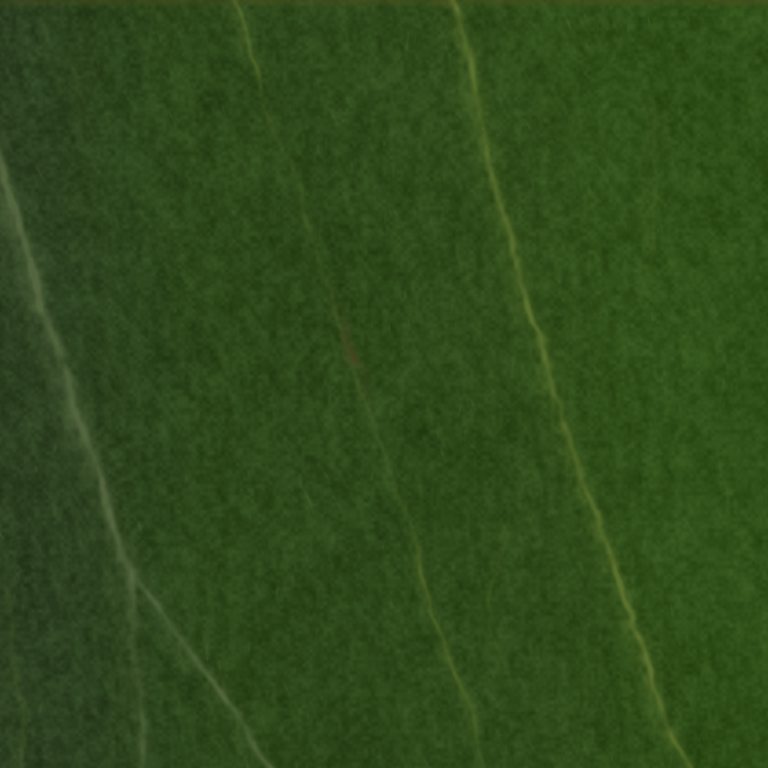
A WebGL 2 fragment shader for this texture:

```glsl
#version 300 es
precision highp float;

uniform vec2 u_resolution;
out vec4 fragColor;

const vec3 LEAF_LEFT = vec3(0.168, 0.250, 0.125);
const vec3 LEAF_MID = vec3(0.174, 0.278, 0.100);
const vec3 LEAF_RIGHT = vec3(0.186, 0.315, 0.094);
const vec3 VEIN_PALE = vec3(0.36, 0.43, 0.27);
const vec3 VEIN_YELLOW = vec3(0.40, 0.48, 0.20);
const vec3 FLECK_COLOR = vec3(0.36, 0.46, 0.25);
const vec3 SCAR_COLOR = vec3(0.29, 0.27, 0.14);
const vec3 RIM_COLOR = vec3(0.30, 0.32, 0.12);
const float GRAIN_FREQ = 210.0;
const float GRAIN_AMOUNT = 0.045;
const float STREAK_AMOUNT = 0.075;
const float MOTTLE_AMOUNT = 0.035;
const float FIBRE_SLANT = 0.25;

float hash(vec2 p) {
    return fract(sin(dot(p, vec2(127.1, 311.7))) * 43758.5453);
}

float noise(vec2 p) {
    vec2 i = floor(p), f = fract(p);
    f = f * f * (3.0 - 2.0 * f);
    return mix(mix(hash(i), hash(i + vec2(1, 0)), f.x),
               mix(hash(i + vec2(0, 1)), hash(i + vec2(1, 1)), f.x), f.y);
}

float fbm(vec2 p) {
    float sum = 0.0, weight = 0.5;
    for (int i = 0; i < 4; i++) {
        sum += weight * noise(p);
        p = p * 2.03 + 17.3;
        weight *= 0.5;
    }
    return sum / 0.9375;
}

float bell(float d, float width) {
    return exp(-d * d / (width * width));
}

// Soft window along the length of a vein
float span(float t, float a, float b) {
    return smoothstep(a - 0.03, a + 0.03, t) * (1.0 - smoothstep(b - 0.03, b + 0.03, t));
}

// Narrow broken core with a wider, fainter border
float vein(vec2 p, float centre, float width, float seed) {
    float wobble = 0.012 * (noise(vec2(p.y * 13.0, seed)) - 0.5)
                 + 0.005 * (noise(vec2(p.y * 55.0, seed + 9.0)) - 0.5);
    float d = p.x - centre - wobble;
    float wear = 0.35 + 0.8 * noise(vec2(p.y * 32.0, seed + 4.0));
    float ragged = noise(p * vec2(150.0, 70.0) + seed);
    return 0.6 * wear * bell(d, width) + 0.38 * ragged * bell(d + width, width * 3.2);
}

// Short scratches scattered one per cell
float flecks(vec2 p, float cells, float seed) {
    vec2 base = floor(p * cells);
    float sum = 0.0;
    for (int j = -1; j <= 1; j++) {
        for (int i = -1; i <= 1; i++) {
            vec2 id = base + vec2(i, j) + seed;
            vec2 offset = vec2(hash(id), hash(id + 31.7));
            vec2 d = p - (base + vec2(i, j) + offset) / cells;
            float slant = mix(-0.25, 0.65, hash(id + 57.1));
            float halfLength = mix(0.10, 0.32, hash(id + 83.9)) / cells;
            float strength = pow(hash(id + 11.3), 5.0);
            sum += strength * bell(d.x - slant * d.y, 0.055 / cells) * bell(d.y, halfLength);
        }
    }
    return sum;
}

void main() {
    // p.y runs downwards from the top edge
    vec2 uv = gl_FragCoord.xy / u_resolution;
    vec2 p = vec2(uv.x, 1.0 - uv.y);
    vec2 fibre = vec2(p.x - FIBRE_SLANT * p.y, p.y);

    // Blade: broad gradient, mottling, fibres and grain
    float across = p.x - 0.10 * (p.y - 0.5) + 0.12 * (fbm(p * 4.0) - 0.5);
    vec3 color = mix(LEAF_LEFT, LEAF_MID, smoothstep(0.0, 0.30, across));
    color = mix(color, LEAF_RIGHT, smoothstep(0.40, 0.95, across));
    float mottle = fbm(p * 9.0 + 5.0) - 0.5;
    float streak = fbm(fibre * vec2(85.0, 30.0)) - 0.5;
    float grain = noise(p * GRAIN_FREQ) + noise(p * GRAIN_FREQ * 0.55 + 40.0) - 1.0;
    color += vec3(0.8, 1.0, 0.7) * (MOTTLE_AMOUNT * mottle + STREAK_AMOUNT * streak
                                    + GRAIN_AMOUNT * grain);

    // Left vein with its fork
    float s = p.y - 0.2;
    float stem = 0.27 * s + 0.09 * s * s;
    float below = max(p.y - 0.75, 0.0);
    float pale = vein(p, stem, 0.006, 3.0) * span(p.y, 0.17, 0.75);
    pale += 0.8 * vein(p, 0.176 + 0.70 * below, 0.005, 7.0) * span(p.y, 0.75, 1.1);
    pale += 0.6 * vein(p, 0.172 + 0.06 * below, 0.005, 12.0) * span(p.y, 0.73, 1.1);
    pale += 0.30 * bell(p.x - stem + 0.012, 0.016) * span(p.y, 0.22, 0.6) * fbm(fibre * 60.0);
    color = mix(color, VEIN_PALE, min(pale, 0.8));

    // Middle and right veins, then faint side veins
    float middle = 0.305 + 0.33 * p.y;
    float middleFade = 0.25 + 0.45 * span(p.y, -0.1, 0.10) + 0.45 * span(p.y, 0.70, 0.97);
    float yellow = middleFade * vein(p, middle, 0.0035, 21.0);
    yellow += 1.05 * vein(p, 0.592 + 0.2 * p.y + 0.1 * p.y * p.y, 0.0045, 28.0);
    yellow += 0.28 * vein(p, 0.653 + 0.02 * sin(p.y * 22.0), 0.003, 35.0) * span(p.y, 0.70, 0.90);
    yellow += 0.25 * vein(p, 0.850, 0.003, 42.0) * span(p.y, 0.13, 0.38);
    yellow += 0.25 * vein(p, 0.005 + 0.1 * (p.y - 0.75), 0.004, 49.0) * span(p.y, 0.75, 1.1);
    color = mix(color, VEIN_YELLOW, min(yellow, 0.8));

    // Clustered scratches
    float cluster = smoothstep(0.35, 0.72, fbm(p * 6.0 + 23.0));
    float marks = 0.42 * flecks(p, 24.0, 2.0) + 0.30 * flecks(p, 43.0, 71.0);
    color = mix(color, FLECK_COLOR, min(marks * (0.25 + 0.75 * cluster), 0.6));

    // Dry scar on the middle vein and worn top rim
    float scar = bell(p.x - middle - 0.002, 0.010) * bell(p.y - 0.46, 0.045);
    color = mix(color, SCAR_COLOR, 0.75 * scar * noise(fibre * vec2(130.0, 45.0)));
    float rim = 1.0 - smoothstep(0.002, 0.012, p.y);
    color = mix(color, RIM_COLOR, rim * (0.25 + 0.4 * noise(p * 35.0)));

    fragColor = vec4(clamp(color, 0.0, 1.0), 1.0);
}
```
